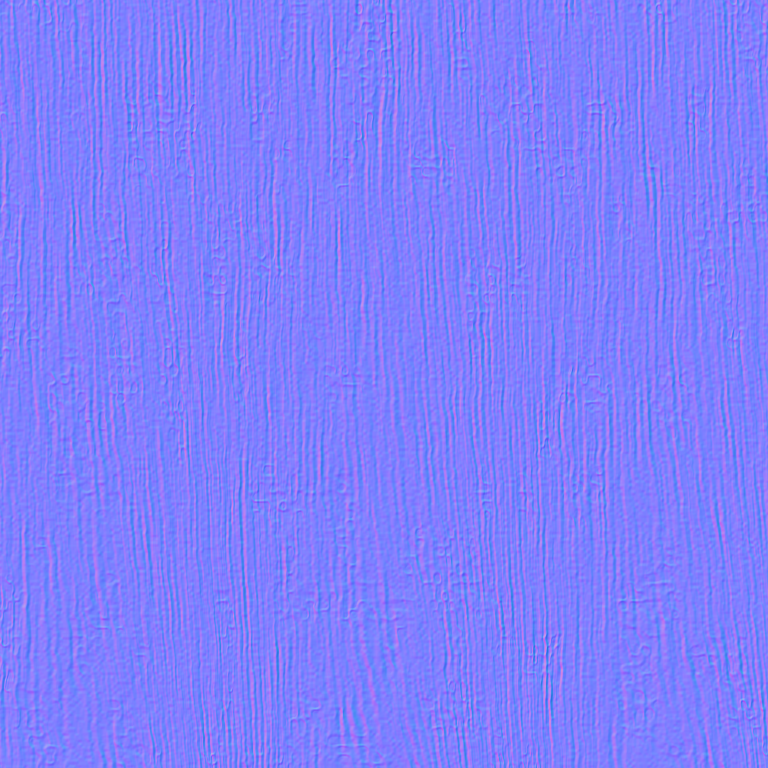
Reproduce this texture map procedurally as a Shadertoy shader.

```glsl
// Tangent-space normal map of rough wood grain with bent, broken vertical fibres.
#define FIBRES 215.0       // fibre flanks across the canvas, two per ridge
#define FIBRE_DEPTH 0.0016
#define EVENNESS 0.3       // 0 is random ridges, 1 is regular ones
#define THREADS 330.0      // fine fibre cells across the canvas
#define THREAD_DEPTH 0.0008
#define GRIT_SCALE 240.0
#define GRIT_DEPTH 0.00045
#define FLAKE_DEPTH 0.0006
#define BEND 0.024         // sideways sweep of the grain
#define LEAN 0.015         // overall lean of the grain
#define RAGGED 0.0016      // roughness of fibre edges
#define TAU 6.2831853

float hash(ivec2 cell) {
    uvec2 q = uvec2(cell) * uvec2(1597334677u, 3812015801u);
    uint n = (q.x ^ q.y) * 1597334677u;
    n = (n ^ (n >> 15)) * 2246822519u;
    n ^= n >> 13;
    return float(n >> 8) / 16777216.0;
}

float noise(vec2 p) {
    ivec2 i = ivec2(floor(p));
    vec2 f = fract(p);
    f = f * f * (3.0 - 2.0 * f);
    float low = mix(hash(i), hash(i + ivec2(1, 0)), f.x);
    float high = mix(hash(i + ivec2(0, 1)), hash(i + ivec2(1, 1)), f.x);
    return mix(low, high, f.y);
}

// One column of values along y, shifted at random so that ends do not line up.
// Odd columns tend to be ridges and even ones grooves.
float strand(int column, float y, float evenness) {
    y += 31.0 * hash(ivec2(column, 907));
    int i = int(floor(y));
    float f = smoothstep(0.25, 0.75, fract(y));
    float value = mix(hash(ivec2(column, i)), hash(ivec2(column, i + 1)), f);
    return mix(value, float(column & 1), evenness);
}

float strands(vec2 p, float evenness) {
    int column = int(floor(p.x));
    float f = fract(p.x);
    f = f * f * (3.0 - 2.0 * f);
    return mix(strand(column, p.y, evenness), strand(column + 1, p.y, evenness), f);
}

// Bends the straight fibre coordinate: sweeps to the right on the way down.
float grainCoord(vec2 p) {
    float down = 1.0 - p.y;
    float sweep = 1.0 + cos(TAU * (p.x - 0.57) / 0.385);
    float u = p.x - BEND * sweep * down * (0.3 + 0.9 * down) - LEAN * down;
    u += 0.010 * (noise(p * vec2(6.0, 4.0) + 11.0) - 0.5);
    u += 0.005 * (noise(p * vec2(26.0, 11.0) + 47.0) - 0.5);
    u += 0.0024 * (noise(p * vec2(55.0, 40.0) + 29.0) - 0.5);
    return u + RAGGED * (noise(p * vec2(100.0, 125.0) + 83.0) - 0.5);
}

float height(vec2 p) {
    float u = grainCoord(p);

    // Main fibres about their mean level, worn away in places.
    float wear = mix(0.45, 1.5, noise(vec2(u * 45.0, p.y * 13.0) + 5.0));
    float h = FIBRE_DEPTH * wear * (strands(vec2(u * FIBRES, p.y * 10.0), EVENNESS) - 0.5);
    h += THREAD_DEPTH * strands(vec2(u * THREADS + 400.0, p.y * 20.0), 0.0);

    // Small flaky patches between the fibres.
    float patches = smoothstep(0.45, 0.8, noise(vec2(u * 30.0, p.y * 14.0) + 61.0));
    float flakes = abs(noise(vec2(u * 130.0, p.y * 85.0) + 19.0) - 0.5);
    h += FLAKE_DEPTH * patches * smoothstep(0.0, 0.3, flakes);

    // Fine surface grit.
    return h + GRIT_DEPTH * noise(p * GRIT_SCALE + 137.0);
}

void mainImage(out vec4 fragColor, in vec2 fragCoord) {
    vec2 p = fragCoord / iResolution.y;
    float reach = max(0.5 / iResolution.y, 0.0007);
    vec2 dx = vec2(reach, 0.0);
    vec2 dy = vec2(0.0, reach);
    vec2 slope = vec2(height(p + dx) - height(p - dx),
                      height(p + dy) - height(p - dy)) / (2.0 * reach);

    // Green points down the canvas.
    vec3 normal = normalize(vec3(-slope.x, slope.y, 1.0));
    fragColor = vec4(0.5 + 0.5 * normal, 1.0);
}
```
